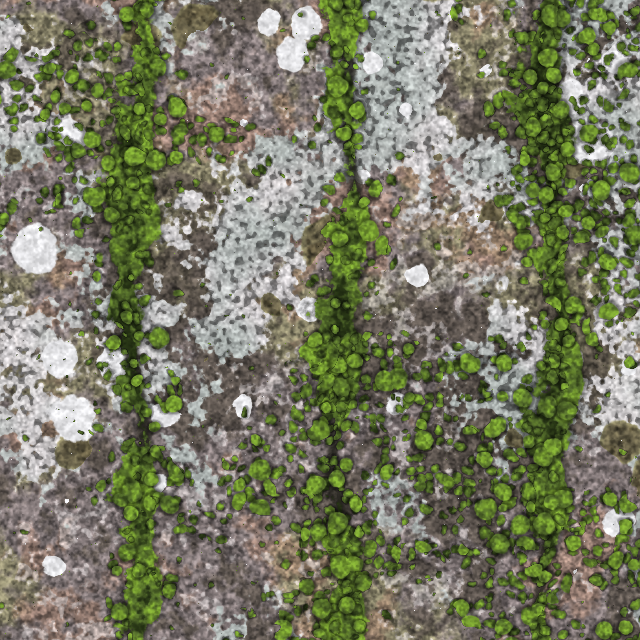
Give the GLSL for this texture, as a Shadertoy shader.

```glsl
// Weathered stone slabs with pale lichen crusts and moss growing along upright seams.
// Smooth cellular noise mottles the stone; scattered domes form the moss cushions,
// the lichen discs and the white spots.

vec3 hash3(vec2 p) {
    vec3 q = fract(p.xyx * vec3(0.1031, 0.1030, 0.0973));
    q += dot(q, q.yxz + 33.33);
    return fract((q.xxy + q.yzz) * q.zyx);
}

// Cellular noise: random values blended around jittered cell points.
float cellNoise(vec2 p) {
    vec2 cell = floor(p);
    float sum = 0.0, total = 0.0;
    for (int j = -1; j <= 1; j++)
    for (int i = -1; i <= 1; i++) {
        vec2 id = cell + vec2(i, j);
        vec3 h = hash3(id + 71.0);
        vec2 d = id + 0.2 + 0.6 * h.xy - p;
        float w = max(0.0, 1.44 - dot(d, d));
        w *= w * w;
        sum += w * h.z;
        total += w;
    }
    return sum / total;
}

// Layered cellular noise, stretched to fill 0..1.
float mottle(vec2 p) {
    float sum = 0.0, total = 0.0, amp = 1.0;
    for (int i = 0; i < 5; i++) {
        sum += amp * cellNoise(p);
        total += amp;
        amp *= 0.56;
        p = mat2(1.6, 1.2, -1.2, 1.6) * p + 17.3;
    }
    return 0.5 + 2.0 * (sum / total - 0.5);
}

// Scattered round growths: x is height (above 0 inside), y is a random tint.
vec2 domes(vec2 p, float cover, float seed) {
    vec2 cell = floor(p), best = vec2(-9.0, 0.0);
    for (int j = -1; j <= 1; j++)
    for (int i = -1; i <= 1; i++) {
        vec2 id = cell + vec2(i, j);
        vec3 h = hash3(id + seed);
        float tint = fract(h.z * 37.0 + h.x);
        float radius = mix(0.26, 0.58, tint) * smoothstep(0.0, 0.12, cover - h.z);
        float d = length(id + 0.15 + 0.7 * h.xy - p);
        float height = 1.0 - d / max(radius, 0.01);
        if (height > best.x) best = vec2(height, fract(tint * 13.0));
    }
    return best;
}

vec3 mossColor(float light) {
    vec3 c = mix(vec3(0.15, 0.20, 0.08), vec3(0.31, 0.40, 0.16), smoothstep(0.0, 0.45, light));
    return mix(c, vec3(0.47, 0.62, 0.19), smoothstep(0.4, 1.0, light));
}

void mainImage(out vec4 fragColor, in vec2 fragCoord) {
    vec2 p = fragCoord / iResolution.y;

    // Shared noise
    float broad = mottle(p * 5.0 + 3.0);
    float patches = mottle(p * 4.2 + 41.0);
    float detail = mottle(p * 34.0 + 9.0);
    float grain = cellNoise(p * 150.0) - 0.5;
    float fine = cellNoise(p * 290.0 + 5.0) - 0.5;
    vec2 ragged = p + 0.012 * (vec2(detail, mottle(p * 30.0 + 77.0)) - 0.5);

    // Stone: grey, olive, rusty pink and dark stains
    float stain = mottle(p * 7.0 + 90.0);
    vec3 col = mix(vec3(0.50, 0.46, 0.46), vec3(0.52, 0.50, 0.40),
                   smoothstep(0.4, 0.62, broad + 0.3 * (detail - 0.5)));
    col = mix(col, vec3(0.62, 0.49, 0.42), 0.6 * smoothstep(0.62, 0.8, stain + 0.3 * (detail - 0.5)));
    col = mix(col, vec3(0.33, 0.30, 0.27), 0.8 * smoothstep(0.48, 0.28, stain + 0.5 * (detail - 0.5)));
    col = mix(col, vec3(0.68, 0.66, 0.66), 0.6 * smoothstep(0.62, 0.78, detail + 0.5 * grain));
    col *= 1.0 + 0.7 * grain + 0.5 * fine;

    // Pale lichen crust with dark pits
    float crust = patches + 0.45 * (detail - 0.5) + 0.25 * grain;
    vec3 crustColor = mix(vec3(0.66, 0.69, 0.68), vec3(0.80, 0.79, 0.80), smoothstep(0.3, 0.7, broad));
    crustColor *= 1.0 + 0.35 * grain + 0.35 * fine;
    crustColor *= 1.0 - 0.35 * smoothstep(0.1, 0.25, -grain - 0.3 * (detail - 0.5));
    col = mix(col, crustColor, 0.92 * smoothstep(0.58, 0.67, crust));

    // Olive lichen discs with a paler rim
    vec2 disc = domes(ragged * 11.0, 0.2 * smoothstep(0.4, 0.6, patches), 21.0);
    vec3 discColor = mix(vec3(0.50, 0.48, 0.34), vec3(0.36, 0.33, 0.23), smoothstep(0.0, 0.3, disc.x));
    col = mix(col, discColor * (1.0 + 0.9 * grain + 0.4 * fine), 0.9 * smoothstep(0.0, 0.1, disc.x));

    // White spots
    vec2 spot = domes(ragged * 15.0 + 4.0, 0.14, 58.0);
    col = mix(col, vec3(0.90, 0.90, 0.91) * (1.0 + 0.2 * grain + 0.15 * fine), smoothstep(0.0, 0.12, spot.x));

    // Wandering seams, a dark crack inside each
    float k = clamp(round((p.x - 0.21) / 0.325), 0.0, 2.0);
    float wander = 0.014 * sin(8.0 * p.y + 2.0 * k) + 0.006 * sin(23.0 * p.y + 5.0 * k);
    float dist = abs(ragged.x - 0.21 - 0.325 * k - wander);
    float width = 0.025 + 0.011 * sin(11.0 * p.y + 2.4 * k) + 0.006 * sin(31.0 * p.y + k);
    float crack = smoothstep(0.012, 0.003, dist + 0.01 * (detail - 0.5));
    col = mix(col, vec3(0.22, 0.21, 0.18), 0.8 * crack);

    // Velvety moss filling the seams
    float bed = width - dist + 0.035 * (detail - 0.5) + 0.02 * (broad - 0.5);
    float bedLight = 0.55 + 0.8 * (stain - 0.5) + 0.5 * (detail - 0.5) + 0.9 * grain - 0.3 * crack;
    col *= 1.0 - 0.4 * smoothstep(-0.012, 0.002, bed);
    col = mix(col, mossColor(bedLight) * (1.0 + 0.5 * fine), smoothstep(-0.001, 0.004, bed));

    // Moss cushions: tiny dark tufts, then larger bright domes
    float near = exp(-dist * dist / 0.0035);
    float cluster = smoothstep(0.5, 0.75, mottle(p * 4.5 + 130.0));
    for (int i = 0; i < 2; i++) {
        float big = float(i);
        float cover = mix(0.08 + 0.25 * near + 0.6 * cluster, 0.02 + 0.42 * near + 0.35 * cluster, big);
        vec2 tuft = domes(mix(ragged, p, 0.5 * big) * mix(62.0, 31.0, big), cover, 7.0 + 30.0 * big);
        float light = mix(0.1, 0.35, big) + 0.4 * tuft.y + 0.45 * tuft.x + 0.9 * grain;
        col *= 1.0 - 0.4 * smoothstep(-0.45, 0.0, tuft.x);
        col = mix(col, mossColor(light) * (1.0 + 0.5 * fine), smoothstep(0.0, 0.16, tuft.x));
    }

    fragColor = vec4(clamp(col, 0.0, 1.0), 1.0);
}
```
